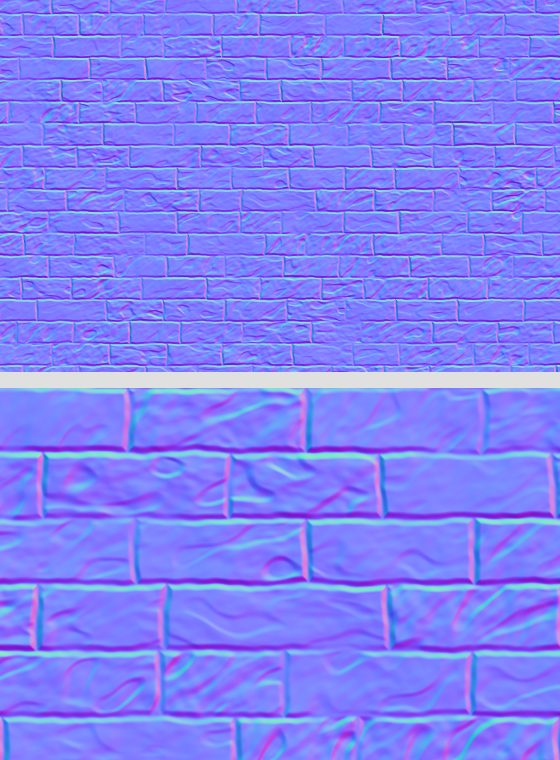
Top, the full canvas; bottom, a detail of the centre.
A Shadertoy shader for this texture map:

```glsl
// Tangent-space normal map of a rough, hand-laid brick wall in running bond.
// A height field (joint grooves plus chiselled brick faces) is built from
// gradient noise, then its slopes are encoded as colour.

float hash(vec2 p) {
    vec3 q = fract(vec3(p.xyx) * 0.1031);
    q += dot(q, q.yzx + 33.33);
    return fract((q.x + q.y) * q.z);
}

vec2 latticeGradient(vec2 p) {
    float a = 6.2832 * hash(p + 57.0);
    return vec2(cos(a), sin(a));
}

float gradientNoise(vec2 p) {
    vec2 i = floor(p), f = fract(p);
    vec2 u = f * f * f * (f * (f * 6.0 - 15.0) + 10.0);
    vec2 e = vec2(1.0, 0.0);
    float low = mix(dot(latticeGradient(i), f),
                    dot(latticeGradient(i + e), f - e), u.x);
    float high = mix(dot(latticeGradient(i + e.yx), f - e.yx),
                     dot(latticeGradient(i + 1.0), f - 1.0), u.x);
    return mix(low, high, u.y);
}

// Distance to the nearest joint in x, brick identity in yz.
vec3 brickCell(vec2 p) {
    vec2 size = vec2(0.16, 0.0591);
    float v = (p.y - 0.0176) / size.y;
    float row = floor(v);
    float u = p.x / size.x + 0.5 * mod(row, 2.0) + 0.35 * hash(vec2(row, 7.0));
    float k = floor(u + 0.5);
    float side = u - k - 0.38 * (hash(vec2(k, row) + 19.0) - 0.5);
    float f = fract(v);
    float edge = min(abs(side) * size.x, min(f, 1.0 - f) * size.y);
    return vec3(edge, k - step(side, 0.0), row);
}

// Diagonal tool marks, chips and grain, different on every brick.
float faceRelief(vec2 p, vec2 brick) {
    float rough = mix(0.35, 1.25, hash(brick + 3.0));
    rough *= 0.9 + 0.9 * gradientNoise(p * 9.0);
    float a = mix(-0.1, 0.85, hash(brick + 11.0));
    vec2 q = mat2(cos(a), -sin(a), sin(a), cos(a)) * p + 3.0 * hash(brick + 5.0);
    q += 0.006 * gradientNoise(q * 24.0);
    float marks = 0.0022 * gradientNoise(q * vec2(30.0, 62.0));
    float grain = 0.0011 * gradientNoise(q * vec2(75.0, 115.0) + 8.0);
    float chips = 0.0027 * smoothstep(0.08, 0.32, gradientNoise(q * vec2(22.0, 44.0) + 31.0));
    return rough * (marks + grain - chips) + 0.002 * gradientNoise(p * 14.0 + 4.0);
}

float wallHeight(vec2 p) {
    // Uneven brick edges
    vec2 wobble = vec2(gradientNoise(p * 24.0), gradientNoise(p * 20.0 + 40.0));
    vec2 w = p + 0.004 * wobble + 0.0015 * gradientNoise(p * 70.0);
    vec3 cell = brickCell(w);

    // Joints fade where mortar has filled them
    float depth = 0.0032 * clamp(0.85 + 1.3 * gradientNoise(p * 7.0 + 15.0), 0.2, 1.3);
    float lift = 0.0012 * hash(cell.yz + 23.0);
    float face = smoothstep(0.0, 0.0055, cell.x);
    return face * (depth + lift + faceRelief(p, cell.yz));
}

void mainImage(out vec4 fragColor, in vec2 fragCoord) {
    vec2 p = fragCoord / iResolution.y;

    // Central differences of the height give the surface slope
    vec2 e = vec2(0.0015, 0.0);
    vec2 slope = vec2(wallHeight(p + e) - wallHeight(p - e),
                      wallHeight(p + e.yx) - wallHeight(p - e.yx)) / (2.0 * e.x);
    vec3 normal = normalize(vec3(-slope * vec2(0.95, 1.25), 1.0));
    fragColor = vec4(0.5 + 0.5 * normal, 1.0);
}
```
